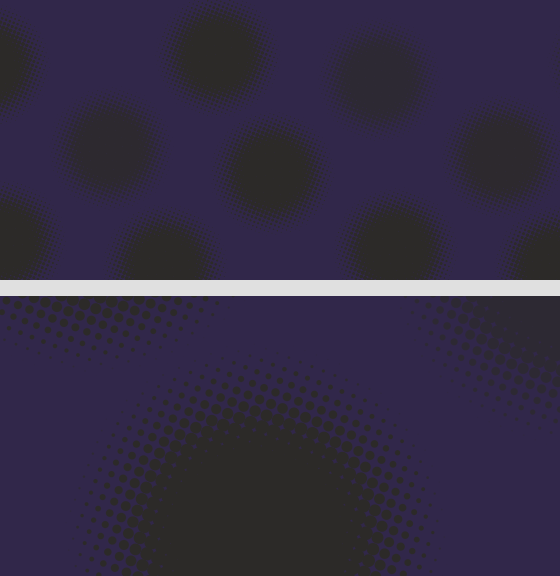
Top, the full canvas; bottom, a detail of the centre.
This background is drawn by a Shadertoy shader. Its source:

```glsl
// Dark halftone spots scattered on a slanted lattice over a deep violet ground.

const float PI = 3.14159265;
const vec3 VIOLET = vec3(0.192, 0.153, 0.290);
const vec3 CHARCOAL = vec3(0.171, 0.163, 0.157);

const float CORE_RADIUS = 0.095;
const float OUTER_RADIUS = 0.235;
const float DOT_PITCH = 0.0147;
const float SCREEN_ANGLE = 0.37;

mat2 rotation(float angle) {
    float c = cos(angle), s = sin(angle);
    return mat2(c, s, -s, c);
}

// Lattice node, swayed by a sine along each gently curved row
vec2 spotCenter(float column, float row) {
    vec2 node = vec2(-0.078, 0.718)
              + column * vec2(0.508, -0.205 + 0.006 * column)
              + row * vec2(0.383, 0.333);
    return node + cos(PI * column) * vec2(0.034, 0.050);
}

// Every fourth diagonal is paler; spots centred above the top edge are left out
float spotOpacity(float column, float row, vec2 center) {
    float diagonal = column - 1.3 * row - 1.0;
    float pale = max(0.0, cos(0.5 * PI * diagonal));
    return (1.0 - pale * (0.22 + 0.15 * row)) * step(center.y, 1.0);
}

// Ink of a round dot that grows with tone until neighbours merge
float halftone(float cellDistance, float tone, float softness) {
    float radius = 0.74 * tone;
    float dotMask = 1.0 - smoothstep(radius - softness, radius + softness, cellDistance);
    return dotMask * smoothstep(0.0, 0.2, tone);
}

void mainImage(out vec4 fragColor, in vec2 fragCoord) {
    vec2 p = fragCoord / iResolution.y;

    // Rotated dot screen
    vec2 cell = fract(rotation(SCREEN_ANGLE) * p / DOT_PITCH) - 0.5;
    float cellDistance = length(cell);
    float softness = max(0.55 / (iResolution.y * DOT_PITCH), 0.06);

    // Strongest ink among the spots
    float ink = 0.0;
    for (int j = -1; j <= 2; j++) {
        for (int i = 0; i <= 4; i++) {
            float column = float(i), row = float(j);
            vec2 center = spotCenter(column, row);
            float reach = OUTER_RADIUS - distance(p, center);
            float tone = clamp(reach / (OUTER_RADIUS - CORE_RADIUS), 0.0, 1.0);
            float opacity = spotOpacity(column, row, center);
            ink = max(ink, opacity * halftone(cellDistance, tone, softness));
        }
    }

    fragColor = vec4(mix(VIOLET, CHARCOAL, ink), 1.0);
}
```
